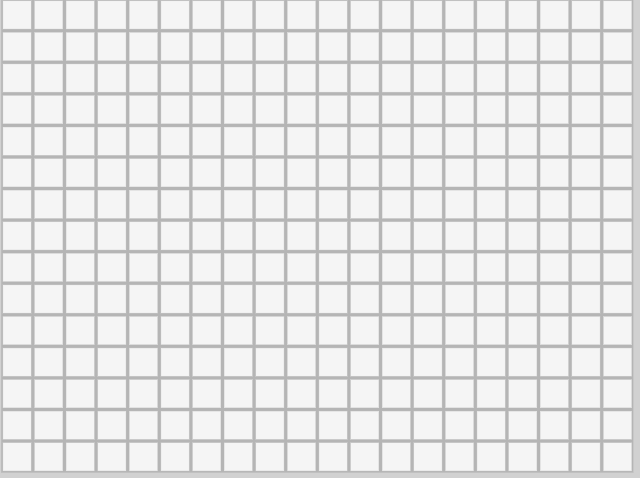
This pattern is drawn by a Shadertoy shader. Its source:

```glsl
// A pale sheet ruled with a regular grid of grey lines, 20 cells by 15,
// set on a slightly darker backing that shows along the right and lower edges.
// Each line is a distance to the nearest cell border, softened and clipped to the sheet.

// Lengths are fractions of the canvas height.
const float ASPECT = 512.0 / 382.0;
const vec2 CELL_COUNT = vec2(20.0, 15.0);
const vec2 SHEET_MIN = vec2(0.0026, 0.0113);
const vec2 SHEET_MAX = vec2(1.3264, 1.0018);
const float LINE_HALF_WIDTH = 0.0036;
const float EDGE_SOFTNESS = 0.0017;

const vec3 PAPER_COLOR = vec3(0.961);
const vec3 LINE_COLOR = vec3(0.708);
const vec3 BACKING_COLOR = vec3(0.82);

// Distance to the nearest cell border, for vertical (x) and horizontal (y) lines.
vec2 borderDistance(vec2 p, vec2 cellSize) {
    vec2 cell = fract((p - SHEET_MIN) / cellSize);
    return min(cell, 1.0 - cell) * cellSize;
}

// Signed distance to the sheet, negative inside.
float sheetDistance(vec2 p) {
    vec2 d = max(SHEET_MIN - p, p - SHEET_MAX);
    return max(d.x, d.y);
}

// Smooth coverage of a shape from its signed distance.
float coverage(float dist, float softness) {
    return 1.0 - smoothstep(-softness, softness, dist);
}

void mainImage(out vec4 fragColor, in vec2 fragCoord) {
    vec2 p = fragCoord / iResolution.xy * vec2(ASPECT, 1.0);
    float softness = max(EDGE_SOFTNESS, 0.6 / iResolution.y);

    // Ruled lines on the paper
    vec2 cellSize = (SHEET_MAX - SHEET_MIN) / CELL_COUNT;
    vec2 d = borderDistance(p, cellSize);
    float line = coverage(min(d.x, d.y) - LINE_HALF_WIDTH, softness);
    vec3 sheet = mix(PAPER_COLOR, LINE_COLOR, line);

    // Sheet over the backing
    vec3 color = mix(BACKING_COLOR, sheet, coverage(sheetDistance(p), softness));
    fragColor = vec4(color, 1.0);
}
```
